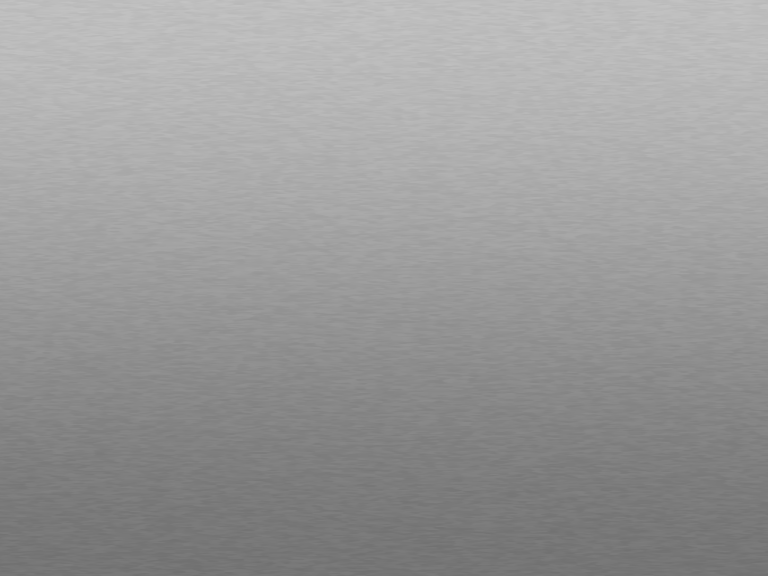
This texture is drawn by a Shadertoy shader. Its source:

```glsl
#define DARK_GREY 0.458
#define LIGHT_GREY 0.746
#define EASING 0.65
#define FINE_CELLS vec2(66.0, 400.0)
#define LONG_CELLS vec2(30.0, 330.0)
#define FINE_CONTRAST 0.036
#define LONG_CONTRAST 0.013
#define CELL_SHARPNESS 5.0

vec3 hash3(vec2 cell) {
    vec3 p = fract(cell.xyx * vec3(0.1031, 0.1030, 0.0973));
    p += dot(p, p.yxz + 33.33);
    return fract((p.xxy + p.yzz) * p.zyx);
}

// Smooth cellular noise: each cell's shade fades into its neighbours
float cellNoise(vec2 p) {
    vec2 home = floor(p);
    float shade = 0.0, total = 0.0;
    for (int y = -1; y <= 1; y++)
    for (int x = -1; x <= 1; x++) {
        vec2 cell = home + vec2(x, y);
        vec3 seed = hash3(cell + 17.0);
        vec2 offset = cell + seed.xy - p;
        float weight = exp(-CELL_SHARPNESS * dot(offset, offset));
        shade += weight * seed.z;
        total += weight;
    }
    return shade / total - 0.5;
}

void mainImage(out vec4 fragColor, in vec2 fragCoord) {
    vec2 uv = fragCoord / iResolution.y;

    // Vertical sheen, eased at both ends
    float rise = mix(uv.y, smoothstep(0.0, 1.0, uv.y), EASING);
    float grey = mix(DARK_GREY, LIGHT_GREY, rise);

    // Horizontal brush marks: cells stretched sideways
    grey += FINE_CONTRAST * cellNoise(uv * FINE_CELLS);
    grey += LONG_CONTRAST * cellNoise(uv * LONG_CELLS + 91.0);

    fragColor = vec4(vec3(grey), 1.0);
}
```
